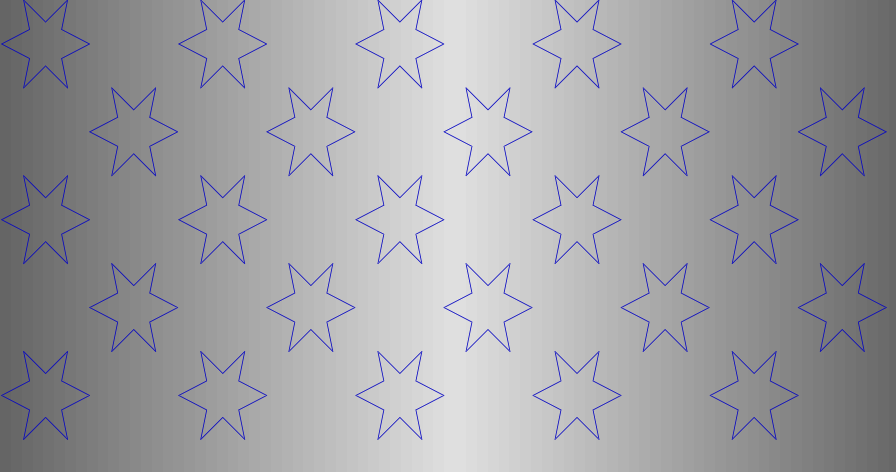
A WebGL 1 fragment shader for this pattern:

```glsl
precision highp float;

// Thin blue outlines of six-pointed stars, five staggered rows of five, over
// a stepped grey sheen. The stars sit on two interleaved grids; each outline
// is the distance to three segments, mirrored into all four quadrants.

uniform vec2 u_resolution;

// Lengths are fractions of the canvas height, measured from the top left.
const vec2 PITCH = vec2(0.3753, 0.3723);        // spacing within one grid
const vec2 FIRST_STAR = vec2(0.0966, 0.0932);   // centre of the first star
const vec2 STAGGER = vec2(0.1867, 0.1861);      // shift to the second grid
const vec2 LAST_CELL_A = vec2(4.0, 2.0);        // five columns, three rows
const vec2 LAST_CELL_B = vec2(4.0, 1.0);        // five columns, two rows
const float STAR_RADIUS = 0.0931;
const float LINE_WIDTH = 0.0017;

// Star corners in the first quadrant, relative to the radius.
const vec2 TOP_NOTCH = vec2(0.0, 0.5);
const vec2 UPPER_TIP = vec2(0.5, 1.0);
const vec2 SIDE_NOTCH = vec2(0.365, 0.33);
const vec2 SIDE_TIP = vec2(1.0, 0.0);

const vec3 LINE_COLOR = vec3(0.02, 0.02, 0.76);
const float GREY_EDGE = 0.395;
const float GREY_PEAK = 0.875;
const float PEAK_X = 0.508;                     // fraction of the width
const float SHEEN_STEPS = 42.0;                 // bands from edge to peak

float segmentDistance(vec2 p, vec2 a, vec2 b) {
  vec2 ab = b - a;
  float t = clamp(dot(p - a, ab) / dot(ab, ab), 0.0, 1.0);
  return length(p - a - ab * t);
}

float starOutline(vec2 p) {
  vec2 q = abs(p) / STAR_RADIUS;
  float d = segmentDistance(q, TOP_NOTCH, UPPER_TIP);
  d = min(d, segmentDistance(q, UPPER_TIP, SIDE_NOTCH));
  d = min(d, segmentDistance(q, SIDE_NOTCH, SIDE_TIP));
  return d * STAR_RADIUS;
}

// Distance to the nearest star of a finite grid.
float starGrid(vec2 p, vec2 origin, vec2 lastCell) {
  vec2 q = p - origin;
  vec2 cell = clamp(floor(q / PITCH + 0.5), vec2(0.0), lastCell);
  return starOutline(q - cell * PITCH);
}

// Share of a pixel covered by the line, also when it is thinner than a pixel.
float lineCoverage(float d, float pixel) {
  float halfWidth = 0.5 * LINE_WIDTH;
  float outer = clamp((halfWidth - d) / pixel + 0.5, 0.0, 1.0);
  float inner = clamp((-halfWidth - d) / pixel + 0.5, 0.0, 1.0);
  return outer - inner;
}

// Grey rising in bands to the peak and falling again.
float sheen(float x) {
  float t = clamp(1.0 - abs(x - PEAK_X) / PEAK_X, 0.0, 1.0);
  float band = min(floor(t * SHEEN_STEPS), SHEEN_STEPS - 1.0);
  return mix(GREY_EDGE, GREY_PEAK, band / (SHEEN_STEPS - 1.0));
}

void main() {
  float pixel = 1.0 / u_resolution.y;
  vec2 p = vec2(gl_FragCoord.x, u_resolution.y - gl_FragCoord.y) * pixel;

  float d = min(starGrid(p, FIRST_STAR, LAST_CELL_A),
                starGrid(p, FIRST_STAR + STAGGER, LAST_CELL_B));

  vec3 background = vec3(sheen(gl_FragCoord.x / u_resolution.x));
  vec3 color = mix(background, LINE_COLOR, lineCoverage(d, pixel));
  gl_FragColor = vec4(color, 1.0);
}
```
